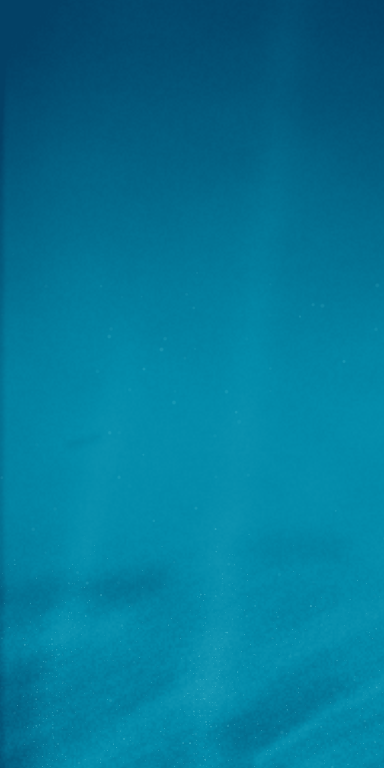
Write a WebGL 1 fragment shader that draws this texture.

```glsl
precision highp float;
// Sunlit blue water above a pale rippled seabed: a vertical depth gradient,
// two faint leaning light shafts, soft diagonal ridges built from segment
// distances, and layers of hashed grain and drifting specks.

#define DEEP vec3(0.010, 0.255, 0.400)
#define CLEAR vec3(0.010, 0.550, 0.670)
#define GLINT vec3(0.400, 0.800, 0.860)
#define SHAFT_GAIN 0.07
#define RIDGE_GAIN 0.30
#define MOTTLE 0.10
#define GRAIN 0.09
#define SPECK_GAIN 0.42

uniform vec2 u_resolution;

float hash(vec2 p) {
  vec3 q = fract(p.xyx * vec3(0.1031, 0.1030, 0.0973));
  q += dot(q, q.yzx + 33.33);
  return fract((q.x + q.y) * q.z);
}

float noise(vec2 p) {
  vec2 i = floor(p);
  vec2 f = fract(p);
  f = f * f * (3.0 - 2.0 * f);
  return mix(mix(hash(i), hash(i + vec2(1.0, 0.0)), f.x),
             mix(hash(i + vec2(0.0, 1.0)), hash(i + 1.0), f.x), f.y);
}

float fbm(vec2 p) {
  float sum = 0.0;
  float amp = 0.5;
  for (int i = 0; i < 4; i++) {
    sum += amp * noise(p);
    p = p * 2.03 + 17.3;
    amp *= 0.5;
  }
  return sum;
}

float bell(float d, float width) {
  return exp(-d * d / (width * width));
}

// Soft stroke around the segment a-b
float stroke(vec2 p, vec2 a, vec2 b, float width) {
  vec2 ab = b - a;
  float t = clamp(dot(p - a, ab) / dot(ab, ab), 0.0, 1.0);
  return bell(length(p - a - ab * t), width);
}

// One speck per cell; density is the chance that a cell is lit
float specks(vec2 p, float scale, float density) {
  vec2 cell = floor(p * scale);
  vec2 centre = 0.3 + 0.4 * vec2(hash(cell + 7.1), hash(cell + 29.7));
  float radius = mix(0.12, 0.28, hash(cell + 51.3));
  float lit = step(1.0 - density, hash(cell + 83.9));
  float d = length(fract(p * scale) - centre);
  return lit * (1.0 - smoothstep(radius * 0.3, radius, d)) * hash(cell + 3.7);
}

void main() {
  vec2 uv = gl_FragCoord.xy / u_resolution;
  vec2 p = uv * vec2(1.0, 2.0);
  float floorZone = 1.0 - smoothstep(0.20, 0.75, p.y);

  // Depth gradient with darker sides
  float level = 1.0 - smoothstep(0.42, 1.10, uv.y);
  level -= 0.17 * (1.0 - smoothstep(0.02, 0.34, uv.y));
  level -= 0.13 * bell(uv.x, 0.16) + 0.22 * bell(uv.x, 0.012);
  level -= 0.05 * smoothstep(0.65, 1.0, uv.x) * smoothstep(0.4, 0.8, uv.y);
  level += 0.04 * bell(uv.x - 0.55, 0.3) * smoothstep(0.5, 0.9, uv.y);

  // Light shafts, leaning left as they fall
  float wobble = 0.03 * (noise(p * vec2(2.0, 5.0)) - 0.5);
  float right = p.x - 0.53 - 0.115 * p.y + wobble;
  float left = p.x - 0.10 - 0.21 * p.y + wobble;
  float leftFade = 1.0 - smoothstep(0.75, 1.5, p.y);
  float lowGain = 1.0 + 1.2 * (1.0 - smoothstep(0.4, 0.8, p.y));
  float shafts = bell(right, 0.055) * lowGain + bell(left, 0.05) * leftFade * lowGain;
  level += SHAFT_GAIN * shafts;

  // Seabed ridges and hollows
  vec2 w = p + 0.05 * (vec2(fbm(p * 6.0), fbm(p * 6.0 + 40.0)) - 0.47);
  float ridges = 0.55 * stroke(w, vec2(0.20, 0.0), vec2(0.56, 0.20), 0.055);
  ridges += 0.35 * stroke(w, vec2(0.50, 0.26), vec2(1.02, 0.42), 0.065);
  ridges += 0.80 * stroke(w, vec2(0.66, 0.03), vec2(1.03, 0.25), 0.020);
  ridges += 0.50 * stroke(w, vec2(0.80, 0.0), vec2(1.05, 0.13), 0.075);
  ridges += 0.25 * stroke(w, vec2(0.0, 0.30), vec2(0.30, 0.38), 0.045);
  float hollows = 0.65 * stroke(w, vec2(0.0, 0.44), vec2(0.40, 0.48), 0.045);
  hollows += 0.50 * stroke(w, vec2(0.60, 0.09), vec2(0.86, 0.21), 0.055);
  hollows += 0.35 * stroke(w, vec2(0.62, 0.57), vec2(0.86, 0.58), 0.045);
  hollows += 0.75 * stroke(w, vec2(0.0, 0.02), vec2(0.07, 0.18), 0.110);
  hollows += 0.30 * stroke(w, vec2(0.18, 0.85), vec2(0.26, 0.862), 0.014);
  level += RIDGE_GAIN * (ridges - hollows);

  // Slanted ripples near the bed, cloudy mottling above
  vec2 slanted = vec2(p.x + 0.5 * p.y, p.y - 0.5 * p.x);
  level += 0.32 * floorZone * (fbm(slanted * vec2(4.0, 22.0)) - 0.47);
  level += MOTTLE * (fbm(p * vec2(5.0, 7.0) + 11.0) - 0.47);

  // Fine grain, stronger toward the bed
  float grain = noise(p * 190.0) + 0.6 * noise(p * 95.0 + 9.0) - 0.8;
  level += GRAIN * grain * (0.6 + 0.9 * floorZone);

  // Specks gather in the shafts and on the bright ridges
  float gather = floorZone * (0.05 + 0.16 * shafts + 0.20 * ridges);
  float dust = specks(p, 120.0, gather) + specks(p + 3.1, 70.0, gather * 0.5);
  float drift = specks(p + 5.7, 36.0, 0.06) * (1.0 - smoothstep(1.1, 1.5, p.y));
  float sparkle = SPECK_GAIN * (dust + 0.5 * drift);

  vec3 colour = mix(DEEP, CLEAR, clamp(level, 0.0, 1.0));
  colour = mix(colour, GLINT, clamp((level - 1.0) * 0.7, 0.0, 0.5));
  colour = mix(colour, GLINT, clamp(sparkle, 0.0, 0.8));
  gl_FragColor = vec4(colour, 1.0);
}
```
